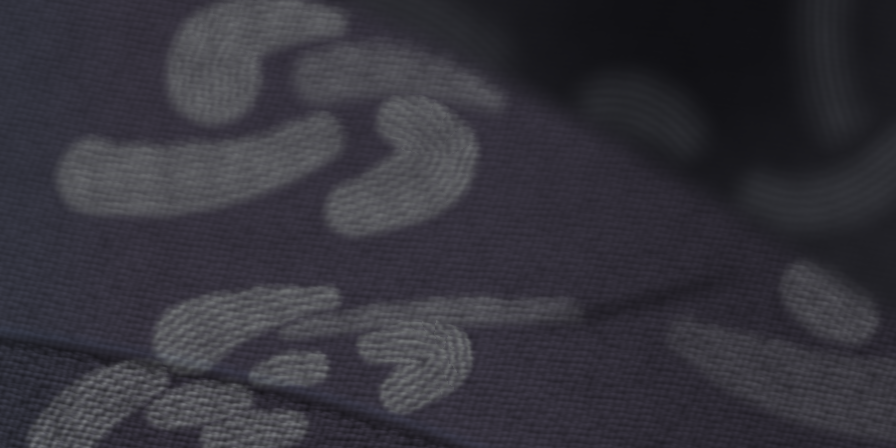
Give the GLSL for this texture, as a Shadertoy shader.

```glsl
// Dark folded denim printed with pale curved brush strokes, softly out of focus.
// Each stroke is a swelling Bezier band with fine lines along it; the weave is
// layered sines and stretched cellular noise, shaded by ridge, crease and seam.

vec2 hash2(vec2 cell) {
    vec2 h = vec2(dot(cell, vec2(127.1, 311.7)), dot(cell, vec2(269.5, 183.3)));
    return fract(sin(h) * 43758.5);
}

// Distance to the closest jittered cell point, centred near zero
float cellular(vec2 p) {
    vec2 cell = floor(p), f = fract(p);
    float nearest = 2.0;
    for (int y = -1; y <= 1; y++)
        for (int x = -1; x <= 1; x++) {
            vec2 o = vec2(x, y);
            nearest = min(nearest, length(o + hash2(cell + o) - f));
        }
    return nearest - 0.5;
}

// Coverage of a curved band; r holds the radius at start, middle and end
float stroke(vec2 p, vec2 a, vec2 b, vec2 c, vec3 r, float blur) {
    float dist = 9.0, side = 0.0;
    vec2 start = a;
    for (int i = 1; i <= 12; i++) {
        float t = float(i) / 12.0;
        vec2 end = mix(mix(a, b, t), mix(b, c, t), t);
        vec2 dir = end - start, rel = p - start;
        float h = clamp(dot(rel, dir) / dot(dir, dir), 0.0, 1.0);
        t += (h - 1.0) / 12.0;
        float swell = r.y - 0.5 * (r.x + r.z);
        float d = length(rel - dir * h) - mix(r.x, r.z, t) - swell * 4.0 * t * (1.0 - t);
        if (d < dist) {
            dist = d;
            side = (dir.x * rel.y - dir.y * rel.x) / length(dir);
        }
        start = end;
    }
    float lines = mix(0.24, 0.07, smoothstep(0.008, 0.02, blur)) * sin(side * 310.0);
    return (1.0 - smoothstep(-blur, blur, dist)) * (0.86 + lines);
}

// Printed motif on the near cloth
float nearPrint(vec2 p) {
    // Upper whirl
    float m = stroke(p, vec2(.74, .95), vec2(.46, .975), vec2(.475, .825), vec3(.035, .078, .105), .02);
    m = max(m, .75 * stroke(p, vec2(.715, .825), vec2(.88, .875), vec2(1.1, .775), vec3(.06, .055, .025), .028));
    m = max(m, stroke(p, vec2(.21, .604), vec2(.495, .57), vec2(.72, .693), vec3(.083, .073, .052), .018));
    m = max(m, stroke(p, vec2(.785, .53), vec2(1.1, .63), vec2(.9, .73), vec3(.06, .088, .06), .016));
    // Lower whirl
    m = max(m, stroke(p, vec2(.42, .24), vec2(.51, .31), vec2(.735, .332), vec3(.08, .055, .024), .012));
    float fade = 1.0 - smoothstep(1.0, 1.32, p.x);
    m = max(m, (.45 + .35 * fade) * stroke(p, vec2(.64, .258), vec2(.91, .318), vec2(1.28, .302), vec3(.018, .03, .026), .015));
    m = max(m, stroke(p, vec2(.83, .225), vec2(1.1, .25), vec2(.89, .12), vec3(.035, .072, .045), .009));
    m = max(m, stroke(p, vec2(.575, .16), vec2(.65, .18), vec2(.7, .175), vec3(.02, .038, .034), .01));
    // Below the seam
    m = max(m, .8 * stroke(p, vec2(.13, .01), vec2(.2, .115), vec2(.33, .155), vec3(.07, .065, .045), .01));
    m = max(m, .85 * stroke(p, vec2(.36, .075), vec2(.44, .1), vec2(.53, .11), vec3(.035, .048, .035), .01));
    m = max(m, .85 * stroke(p, vec2(.48, .02), vec2(.58, .04), vec2(.65, .045), vec3(.035, .044, .035), .01));
    // Right hand fold
    m = max(m, .6 * stroke(p, vec2(1.8, .36), vec2(1.85, .33), vec2(1.9, .29), vec3(.058, .078, .06), .016));
    return max(m, .4 * stroke(p, vec2(1.53, .25), vec2(1.72, .13), vec2(2.02, .1), vec3(.04, .08, .09), .017));
}

// Defocused motif on the cloth behind the ridge
float farPrint(vec2 p) {
    float m = .4 * stroke(p, vec2(1.34, .77), vec2(1.44, .78), vec2(1.52, .7), vec3(.05, .07, .05), .05);
    m = max(m, .4 * stroke(p, vec2(1.84, 1.), vec2(1.83, .85), vec2(1.87, .74), vec3(.05), .055));
    m = max(m, .45 * stroke(p, vec2(1.7, .56), vec2(1.86, .5), vec2(2.03, .66), vec3(.05, .06, .06), .045));
    return max(m, .3 * stroke(p, vec2(.85, 1.), vec2(1., .95), vec2(1.08, .87), vec3(.06), .06));
}

void mainImage(out vec4 fragColor, in vec2 fragCoord) {
    vec2 p = fragCoord / iResolution.xy * vec2(2.0, 1.0);

    // Layout of the folds
    float ridge = p.y - 0.98 + 0.56 * (p.x - 0.78) - 0.03 * sin(3.0 * (p.x - 0.78));
    float behind = smoothstep(-0.04, 0.06, ridge);
    float seam = p.y - 0.245 + 0.12 * p.x + 0.115 * p.x * p.x;
    float below = 1.0 - smoothstep(-0.02, 0.012, seam);
    float focus = mix(0.5, 1.0, 1.0 - smoothstep(0.1, 0.65, p.y)) * (1.0 - 0.8 * behind);

    // Woven threads and mottling
    float tilt = p.y + 0.12 * p.x + 0.02 * sin(3.0 * p.x);
    float grain = cellular(vec2(p.x * 38.0, tilt * 105.0));
    float mottle = cellular(p * 13.0);
    float weave = 0.07 * sin(tilt * 430.0 + 2.0 * grain) - 0.27 * grain
                + 0.045 * sin((p.x - 0.35 * p.y) * 390.0 + 3.0 * mottle);

    // Near cloth with its shading
    vec3 cloth = mix(vec3(.19, .193, .235), vec3(.2, .187, .23), smoothstep(0.0, 0.35, p.x));
    cloth *= 1.0 - 0.2 * smoothstep(1.0, 1.75, p.x) - 0.12 * below;
    float ink = nearPrint(p + vec2(0.008, 0.012) * mottle + 0.005 * grain);
    cloth = mix(cloth, vec3(.365, .37, .38), ink * (0.88 - 0.25 * mottle));
    float crease = (p.y - 0.28 - 0.25 * (p.x - 1.25)) / 0.025;
    cloth *= 1.0 - 0.25 * exp(-crease * crease) * smoothstep(1.1, 1.35, p.x) * (1.0 - smoothstep(1.45, 1.75, p.x));
    float stitch = (seam + 0.006 + 0.015 * grain) / 0.016;
    cloth *= 1.0 - 0.3 * exp(-stitch * stitch);
    cloth += vec3(.008, .018, .03) * exp(-pow(abs(seam - 0.018) / 0.012, 2.0));

    // Dark cloth behind the ridge
    float gloom = 1.0 - smoothstep(0.1, 0.7, length(p - vec2(1.55, 1.0)));
    vec3 back = mix(vec3(.125, .125, .145), vec3(.065, .065, .08), gloom);
    back = mix(back, vec3(.29, .3, .32), farPrint(p));

    vec3 color = mix(cloth, back, behind);
    color *= 1.0 + focus * (1.0 + 0.6 * below) * weave - 0.09 * mottle;
    fragColor = vec4(color, 1.0);
}
```
